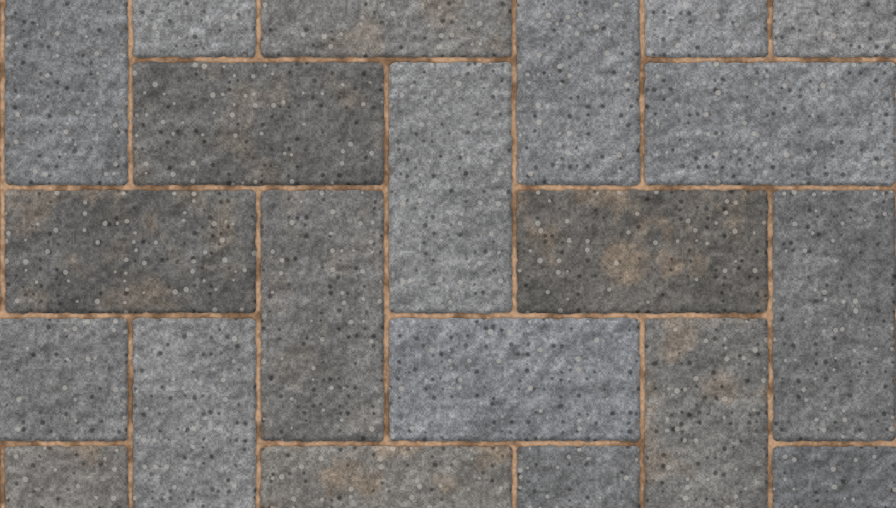
A Shadertoy shader for this texture:

```glsl
// Herringbone paving: 2:1 concrete blocks in greys, laid on a square grid with sandy joints.
// A cell's diagonal index modulo 4 says which half of which block it holds;
// value noise gives the lumpy relief, grain, stains and ragged edges.

float hash(vec2 p) {
    vec3 q = fract(p.xyx * 0.1031);
    q += dot(q, q.yzx + 33.33);
    return fract((q.x + q.y) * q.z);
}

float noise(vec2 p) {
    vec2 i = floor(p), f = fract(p);
    f = f * f * (3.0 - 2.0 * f);
    return mix(mix(hash(i), hash(i + vec2(1, 0)), f.x),
               mix(hash(i + vec2(0, 1)), hash(i + vec2(1, 1)), f.x), f.y);
}

float fbm(vec2 p) {
    float sum = 0.0, amp = 0.5;
    for (int i = 0; i < 4; i++) {
        sum += amp * noise(p);
        p = mat2(1.6, 1.2, -1.2, 1.6) * p + 17.3;
        amp *= 0.5;
    }
    return sum / 0.9375;
}

// Soft lumps and dents of the cast surface
float relief(vec2 p) {
    return 0.6 * noise(p * vec2(8.0, 10.0)) + 0.4 * noise(p * 19.0 + 5.0);
}

// Scattered round chips: one candidate per cell, kept with the given chance
float chips(vec2 p, float chance, float soft) {
    vec2 cell = floor(p);
    vec2 spot = 0.3 + 0.4 * vec2(hash(cell + 11.0), hash(cell + 47.0));
    float radius = 0.12 + 0.16 * hash(cell + 83.0);
    float keep = step(hash(cell + 29.0), chance);
    return keep * (1.0 - smoothstep(radius - soft, radius + soft, length(p - cell - spot)));
}

void mainImage(out vec4 fragColor, in vec2 fragCoord) {
    // Grid units, y pointing down; about 7 cells across and 4 down
    float pixel = 3.97 / iResolution.y;
    vec2 p = vec2(fragCoord.x, iResolution.y - fragCoord.y) * pixel + vec2(-0.02, 0.533);

    // Block holding this point: 0,1 = upright halves, 2,3 = lying halves
    vec2 cell = floor(p);
    float k = mod(cell.x + cell.y, 4.0);
    bool lying = k > 1.5;
    vec2 axis = lying ? vec2(1, 0) : vec2(0, 1);
    vec2 id = cell - axis * mod(k, 2.0);
    vec2 halfSize = 0.48 + 0.5 * axis;
    vec2 local = p - id - 0.5 - 0.5 * axis;
    vec2 seed = id * 7.0 + 120.0;
    vec2 s = p + seed;

    // Rounded block outline with a slightly ragged edge
    vec2 q = abs(local) - halfSize + 0.04;
    float d = length(max(q, 0.0)) + min(max(q.x, q.y), 0.0) - 0.04;
    d += 0.012 * (noise(s * 14.0) - 0.5) + 0.008 * (noise(s * 37.0) - 0.5);

    // Block tone: lying blocks vary more than upright ones
    float tone = 0.485 + (lying ? 0.22 : 0.12) * (hash(seed) - 0.5);
    tone += 0.12 * (fbm(s * 2.3) - 0.5);
    float warmth = hash(seed + 3.0);
    vec3 tint = mix(vec3(0.985, 1.0, 1.025), vec3(1.03, 1.0, 0.96), warmth);
    vec3 stone = tone * tint;

    // Ochre stains on the warmer blocks
    float stain = smoothstep(0.48, 0.75, fbm(s * 3.5 + 31.0)) * smoothstep(0.35, 0.9, warmth);
    stone = mix(stone, vec3(0.57, 0.50, 0.43), 0.6 * stain);

    // Relief lit from the upper left, then grain, pits and pale grit
    float slope = relief(s) - relief(s - vec2(0.018, 0.03));
    stone *= 1.0 + 0.42 * slope + 0.14 * (relief(s) - 0.5);
    stone *= 1.0 + 0.24 * (noise(s * 42.0) - 0.5) + 0.16 * (hash(floor(s * 75.0)) - 0.5);
    stone *= 1.0 - 0.35 * chips(s * 15.0, 0.16, 0.1 + 8.0 * pixel);
    stone = mix(stone, vec3(0.72, 0.70, 0.67), 0.6 * chips(s * 13.0 + 40.0, 0.14, 0.08));

    // Worn rim: lighter at the top and left, dark at the bottom and right
    vec2 rim = smoothstep(halfSize - 0.055, halfSize, abs(local)) * sign(local);
    stone *= 1.0 - 0.15 * rim.y - 0.06 * rim.x - 0.13 * smoothstep(-0.035, 0.0, d);

    // Sandy joint with darker gaps
    vec3 sand = mix(vec3(0.50, 0.39, 0.30), vec3(0.75, 0.61, 0.49),
                    smoothstep(0.2, 0.65, fbm(p * 9.0 + 60.0)));
    sand *= 0.93 + 0.18 * (noise(p * 48.0) - 0.3);
    sand *= mix(0.82, 1.0, smoothstep(0.0, 0.016, d));

    float cover = 1.0 - smoothstep(-0.7 * pixel, 0.7 * pixel, d);
    fragColor = vec4(mix(sand, stone, cover), 1.0);
}
```
